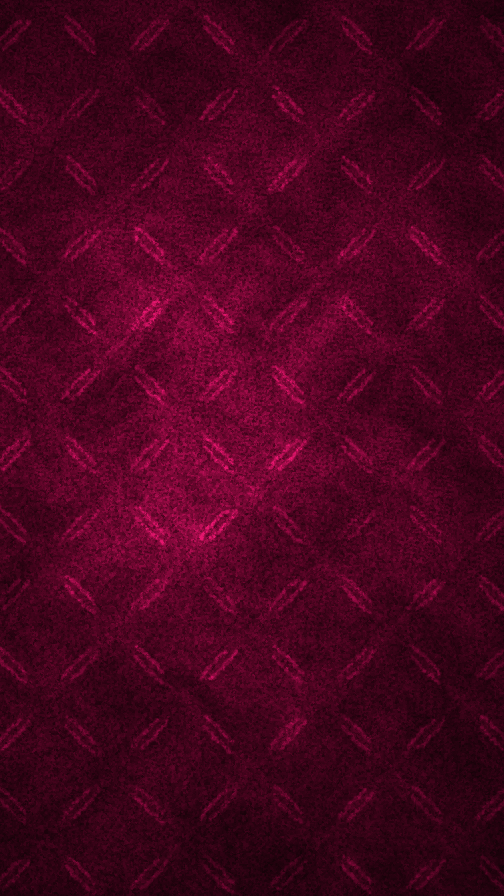
Give the GLSL for this pattern, as a WebGL 1 fragment shader.

```glsl
precision highp float;
// Worn crimson velvet with a diamond lattice of double dashes under a soft glow.
uniform vec2 u_resolution;

const vec2 LATTICE_STEP = vec2(0.1371, 0.1388);   // dash spacing, canvas widths
const vec2 FIRST_DASH = vec2(0.0225, 1.7083);     // top left dash centre
const float DIAGONAL = 0.7071;

vec2 hash2(vec2 p) {
  vec2 k = vec2(dot(p, vec2(127.1, 311.7)), dot(p, vec2(269.5, 183.3)));
  return fract(sin(k) * 43758.5);
}

// Random shade, -0.5 to 0.5, of the nearest jittered cell point.
float cellShade(vec2 p) {
  vec2 cell = floor(p);
  float nearest = 4.0;
  float shade = 0.0;
  for (int j = -1; j <= 1; j++) {
    for (int i = -1; i <= 1; i++) {
      vec2 c = cell + vec2(float(i), float(j));
      vec2 d = c + hash2(c) - p;
      float closer = step(dot(d, d), nearest);
      nearest = mix(nearest, dot(d, d), closer);
      shade = mix(shade, hash2(c + 57.0).x - 0.5, closer);
    }
  }
  return shade;
}

// Smooth mottling, about -1 to 1, from rotated and warped sines.
float layeredSines(vec2 p) {
  float sum = 0.0;
  float weight = 0.5;
  for (int i = 0; i < 5; i++) {
    p += 0.6 * sin(p.yx * 1.3 + float(i) * 1.7);
    sum += weight * sin(p.x) * cos(p.y);
    p = mat2(1.2, 1.5, -1.5, 1.2) * p;
    weight *= 0.66;
  }
  return sum;
}

float glow(vec2 p, vec2 centre, vec2 radius) {
  vec2 d = (p - centre) / radius;
  return exp(-dot(d, d));
}

// Soft stroke along x, centred at c.
float stroke(vec2 p, vec2 c, float halfLength, float halfWidth, float soft) {
  vec2 d = p - c;
  d.x = max(abs(d.x) - halfLength, 0.0);
  return 1.0 - smoothstep(halfWidth - soft, halfWidth + soft, length(d));
}

// Paired dashes, turned by a quarter from one repeat to the next.
float lattice(vec2 p, float soft) {
  vec2 grid = (p - FIRST_DASH) / (LATTICE_STEP * vec2(1.0, -1.0));
  vec2 id = floor(grid + 0.5);
  vec2 q = grid - id;
  float turn = 2.0 * mod(id.x + id.y, 2.0) - 1.0;
  vec2 a = DIAGONAL * vec2(q.x + turn * q.y, q.y - turn * q.x);

  // Ragged edges differ in every repeat.
  vec2 seed = hash2(id + 7.0);
  a.y += 0.006 * sin(a.x * 24.0 + seed.x * 6.28) + 0.006 * sin(a.x * 61.0 + seed.y * 6.28);
  float bow = 0.25 * a.x * a.x;
  float upper = stroke(a + vec2(0.0, bow), vec2(0.045, 0.07), 0.27, 0.028, soft);
  float lower = stroke(a - vec2(0.0, bow), vec2(-0.045, -0.07), 0.27, 0.028, soft);
  float link = stroke(a, vec2(0.0), 0.7, 0.03, 0.06) * smoothstep(0.25, 0.4, abs(a.x));
  float body = stroke(a, vec2(0.0), 0.26, 0.07, 0.06);
  float dash = max(max(upper, lower), max(0.22 * link, 0.18 * body));
  return dash * mix(0.85, 1.1, seed.x);
}

// Ground brightness: broad halo, local glows, large and small mottling.
float ground(vec2 p) {
  float light = 0.115 + 0.255 * glow(p, vec2(0.43, 1.0), vec2(0.64, 0.8));
  light += 0.1 * glow(p, vec2(0.36, 0.78), vec2(0.2, 0.22));
  light += 0.08 * glow(p, vec2(0.31, 1.15), vec2(0.15, 0.13));
  light += 0.07 * glow(p, vec2(0.6, 1.16), vec2(0.15, 0.1));
  float mottle = 0.32 * layeredSines(p * 11.0 + 5.0) + 0.13 * layeredSines(p * 34.0 + 1.0);
  return light * (1.0 + mottle);
}

// Fine pile with sparse bright flecks.
float velvetGrain(vec2 p) {
  float shade = 0.44 * cellShade(p * 250.0) + 0.26 * cellShade(p * 150.0 + 31.0);
  return shade + 0.6 * shade * abs(shade);
}

vec3 crimson(float v) {
  return vec3(v, 0.006 + 0.1 * v * v, v * (0.39 + 0.1 * v));
}

void main() {
  vec2 p = gl_FragCoord.xy / u_resolution.x;
  float pixel = 1.0 / (u_resolution.x * LATTICE_STEP.x);
  float light = ground(p);

  // Rubbed patches dim the dashes.
  float wear = smoothstep(-0.6, 0.3, layeredSines(p * 14.0 + 11.0));
  vec2 fray = 0.0007 * vec2(sin(p.y * 260.0 + 3.0 * sin(p.x * 170.0)), sin(p.x * 240.0));
  float dash = lattice(p + fray, max(0.02, 0.7 * pixel));
  light += dash * mix(0.7, 1.0, wear) * (0.085 + 0.42 * light);

  light *= 1.0 + velvetGrain(p);
  gl_FragColor = vec4(crimson(clamp(light, 0.04, 0.9)), 1.0);
}
```
